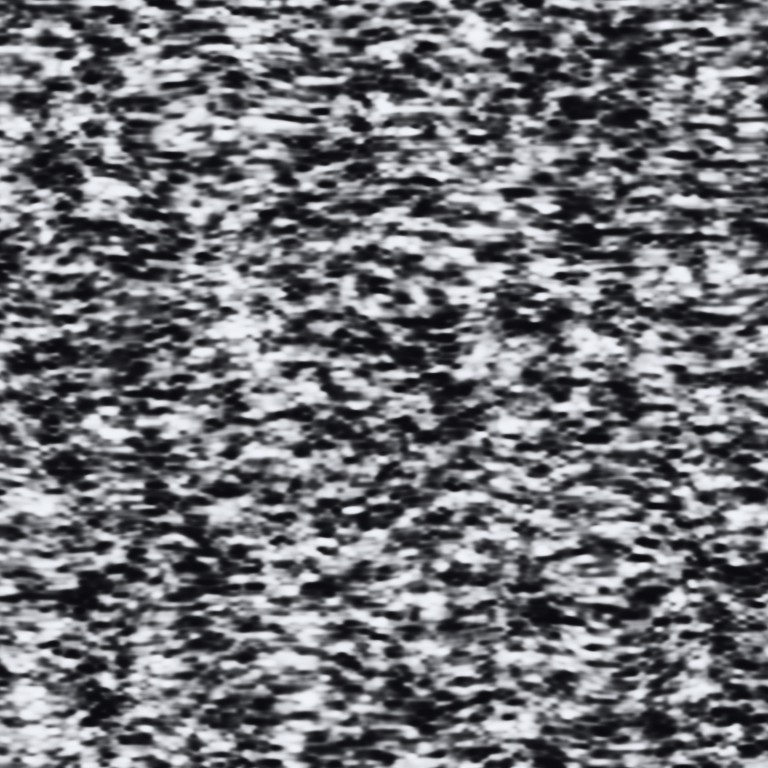
This texture is drawn by a three.js fragment shader. Its source:

```glsl
// Salt-and-pepper knit: short, flat grains of pale and near-black yarn.
// Stretched row noise at several scales is summed, gently warped so that the
// rows waver, then passed through a tone curve that spreads the greys evenly.

#define GRAIN_CELLS vec2(44.0, 100.0)
#define FLECK_CELLS vec2(90.0, 165.0)
#define STREAK_CELLS vec2(24.0, 130.0)
#define CLUSTER_CELLS vec2(14.0, 19.0)
#define WARP_CELLS vec2(8.0, 7.0)
#define WARP_AMOUNT vec2(0.02, 0.014)
#define CONTRAST 6.3
#define TONE_GAMMA 1.2
#define DARK_YARN vec3(0.040, 0.041, 0.056)
#define LIGHT_YARN vec3(0.945, 0.956, 0.978)

varying vec2 vUv;

float hash(vec2 p) {
  return fract(sin(dot(p, vec2(127.1, 311.7))) * 43758.5453);
}

// Smooth noise along one row; a random shift keeps rows from lining up.
float rowNoise(float x, float row, float seed) {
  x += hash(vec2(row, seed + 5.3));
  float cell = floor(x);
  float key = row + seed * 17.0;
  float blend = smoothstep(0.0, 1.0, x - cell);
  return mix(hash(vec2(cell, key)), hash(vec2(cell + 1.0, key)), blend);
}

// Noise centred on zero, blended between neighbouring rows.
float knitNoise(vec2 p, float seed) {
  float row = floor(p.y);
  float blend = smoothstep(0.0, 1.0, p.y - row);
  return mix(rowNoise(p.x, row, seed), rowNoise(p.x, row + 1.0, seed), blend) - 0.5;
}

void main() {
  // Waver the rows so that the grains tilt and drift a little
  vec2 warp = vec2(knitNoise(vUv * WARP_CELLS, 1.7), knitNoise(vUv * WARP_CELLS, 2.9));
  vec2 p = vUv + warp * WARP_AMOUNT;

  // Grains, finer flecks, long thin streaks and broad light or dark clusters
  float yarn = knitNoise(p * GRAIN_CELLS, 3.1);
  yarn += 0.60 * knitNoise(p * FLECK_CELLS, 4.3);
  yarn += 0.40 * knitNoise(p * STREAK_CELLS, 6.7);
  yarn += 0.35 * knitNoise(p * CLUSTER_CELLS, 8.9);

  // Soft S-curve: even spread of greys, leaning to the dark side
  float tone = 1.0 / (1.0 + exp(-CONTRAST * yarn));
  tone = pow(tone, TONE_GAMMA);

  gl_FragColor = vec4(mix(DARK_YARN, LIGHT_YARN, tone), 1.0);
}
```
